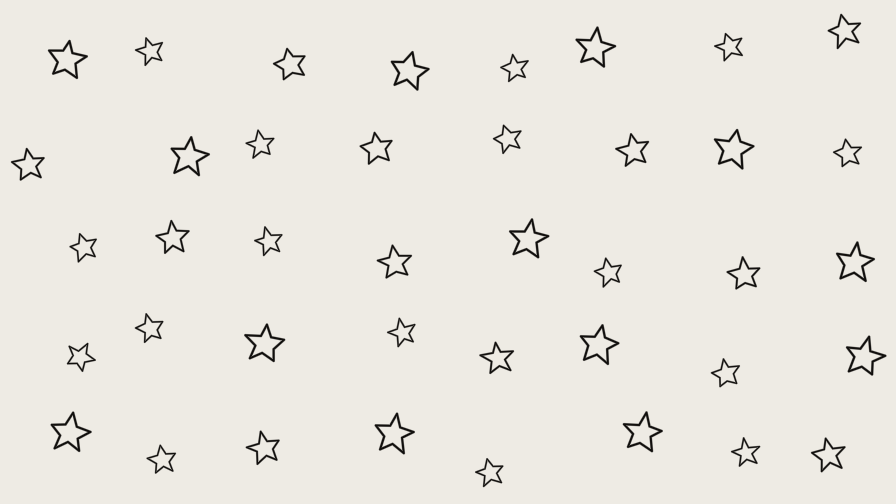
This pattern is drawn by a WebGL 1 fragment shader. Its source:

```glsl
precision highp float;
// Scattered hand-drawn star outlines in dark ink on warm paper.
// A jittered cell grid holds one five-pointed star each; every outline is
// the distance to ten segments between slightly uneven corners.

uniform vec2 u_resolution;

const float PI = 3.14159265;
const vec3 PAPER = vec3(0.932, 0.920, 0.893);
const vec3 INK = vec3(0.065, 0.058, 0.050);

vec2 hash2(vec2 p) {
  vec3 q = fract(p.xyx * vec3(0.1031, 0.1030, 0.0973));
  q += dot(q, q.yzx + 33.33);
  return fract((q.xx + q.yz) * q.zy);
}

float segmentDistance(vec2 p, vec2 a, vec2 b) {
  vec2 ab = b - a;
  return length(p - a - ab * clamp(dot(p - a, ab) / dot(ab, ab), 0.0, 1.0));
}

// Corner k of a unit star: even corners are tips, odd ones are notches.
vec2 starCorner(float k, float tilt, vec2 id) {
  k = mod(k, 10.0);
  float reach = mix(1.0, 0.47, mod(k, 2.0));
  float angle = k * PI / 5.0 + tilt;
  vec2 wobble = hash2(id * 7.0 + k * 3.7 + 11.0) - 0.5;
  return reach * vec2(sin(angle), cos(angle)) + 0.11 * wobble;
}

float starOutline(vec2 p, float tilt, vec2 id) {
  float d = 10.0;
  vec2 a = starCorner(0.0, tilt, id);
  for (int i = 1; i <= 10; i++) {
    vec2 b = starCorner(float(i), tilt, id);
    d = min(d, segmentDistance(p, a, b));
    a = b;
  }
  return d;
}

void main() {
  float pixel = 1.0 / u_resolution.y;
  vec2 uv = gl_FragCoord.xy * pixel;

  // Five rows of cells, with whole columns filling the width.
  float aspect = u_resolution.x * pixel;
  float columns = max(1.0, floor(aspect * 4.5 + 0.5));
  vec2 cell = vec2(aspect / columns, 0.2);
  vec2 id = floor(uv / cell);

  // An even spread of ranks fixes the shares of large, medium and small.
  float rank = fract(dot(id, vec2(0.618, 0.755)) + 0.2);
  float radius = 0.0285;
  float tilt = -0.22;
  if (rank < 0.31) {
    radius = 0.040;
    tilt = 0.15;
  } else if (rank < 0.57) {
    radius = 0.0335;
    tilt = -0.17;
  } else if (rank > 0.95) {
    tilt = 0.50;
  }
  tilt += 0.12 * (hash2(id + 51.0).x - 0.5);

  // Shift each star as far as its cell safely allows.
  vec2 room = 0.85 * (0.5 * cell - 1.1 * radius - 0.004);
  vec2 center = (id + 0.5) * cell + room * (2.0 * hash2(id + 17.0) - 1.0);

  // Stroke width grows with the star; its edges are softened.
  float d = radius * starOutline((uv - center) / radius, tilt, id);
  float ink = smoothstep(-0.8 * pixel, 0.8 * pixel, 0.058 * radius - d);
  gl_FragColor = vec4(mix(PAPER, INK, ink), 1.0);
}
```
